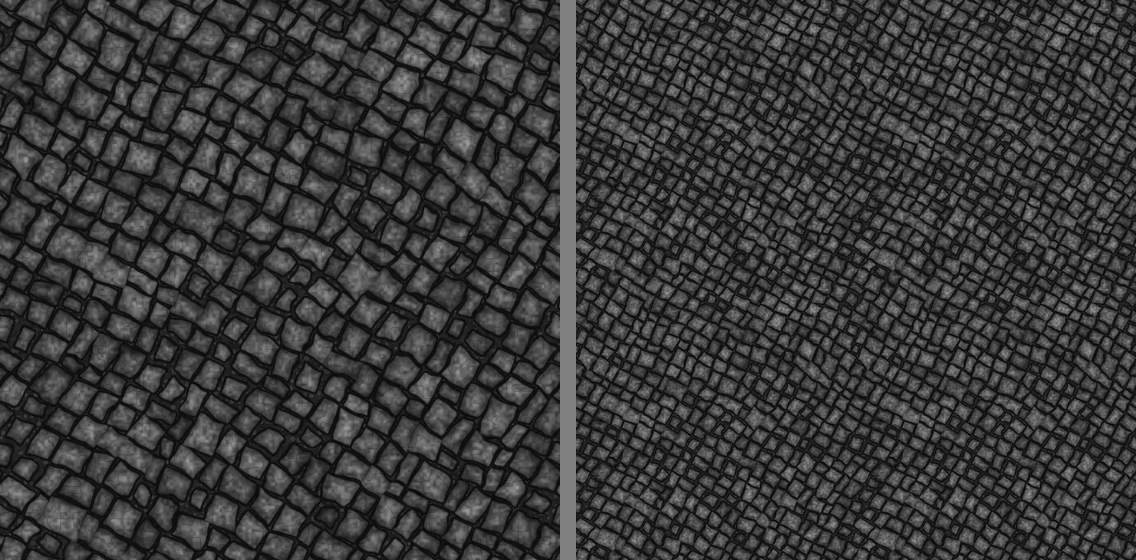
Left, the tile; right, the same tile 2 across and 2 down.
A WebGL 2 fragment shader for this texture:

```glsl
#version 300 es
precision highp float;
precision highp int;

uniform vec2 u_resolution;
out vec4 fragColor;

// Integer rotation of the paving lattice; whole numbers keep it periodic.
const int A = 18, B = 10, CELLS = A * A + B * B;

vec3 hash(ivec2 cell, int seed) {
    uvec3 v = uvec3(cell, seed) * 1664525u + 1013904223u;
    v.x += v.y * v.z; v.y += v.z * v.x; v.z += v.x * v.y;
    v ^= v >> 16u;
    v.x += v.y * v.z; v.y += v.z * v.x; v.z += v.x * v.y;
    return vec3(v >> 8u) / 16777216.0;
}

// Three channels of value noise with n periods across the canvas.
vec3 noise(vec2 uv, int n, int seed) {
    vec2 p = uv * float(n);
    ivec2 i = ivec2(floor(p)) + n;
    vec2 f = smoothstep(0.0, 1.0, fract(p));
    vec3 low = mix(hash(i % n, seed), hash((i + ivec2(1, 0)) % n, seed), f.x);
    vec3 high = mix(hash((i + ivec2(0, 1)) % n, seed), hash((i + 1) % n, seed), f.x);
    return mix(low, high, f.y);
}

vec3 latticeHash(ivec2 c, int seed) {
    ivec2 id = ivec2(A * c.x + B * c.y, A * c.y - B * c.x) + 8 * CELLS;
    return hash(id % CELLS, seed);
}

float boxDistance(vec2 p, vec2 halfSize, float radius) {
    vec2 e = abs(p) - halfSize + radius;
    return length(max(e, 0.0)) + min(max(e.x, e.y), 0.0) - radius;
}

// Offset of the wall that runs through a lattice vertex.
float wall(ivec2 vertex) {
    return (latticeHash(vertex, 1).x - 0.5) * 0.5;
}

// Staggered rectangle owned by a cell: walls alternate in direction by parity.
float stoneDistance(vec2 q, ivec2 c, vec3 trait) {
    float w00 = wall(c), w10 = wall(c + ivec2(1, 0));
    float w11 = wall(c + 1), w01 = wall(c + ivec2(0, 1));
    bool even = ((c.x + c.y) & 1) == 0;
    vec2 lo = vec2(c) + (even ? vec2(w00, w10) : vec2(w01, w00));
    vec2 hi = vec2(c) + 1.0 + (even ? vec2(w11, w01) : vec2(w10, w11));
    vec2 halfSize = 0.5 * (hi - lo) - 0.055;
    if (trait.x < 0.09) halfSize *= 0.72;
    if (trait.x > 0.94) halfSize.x += 0.17;

    vec2 p = q - 0.5 * (lo + hi);
    float turn = (trait.y - 0.5) * 0.28;
    p = mat2(cos(turn), sin(turn), -sin(turn), cos(turn)) * p;
    p.x *= 1.0 + (trait.z - 0.5) * 0.5 * p.y;
    p.y *= 1.0 + (fract(trait.z * 7.0) - 0.5) * 0.5 * p.x;
    return boxDistance(p, halfSize, 0.09);
}

// Signed distance to small round stones, in units of their own grid.
float pebbleDistance(vec2 uv, int n) {
    vec2 p = uv * float(n);
    ivec2 base = ivec2(floor(p));
    float d = 1.0;
    for (int y = -1; y <= 1; y++)
    for (int x = -1; x <= 1; x++) {
        ivec2 c = base + ivec2(x, y);
        vec3 h = hash((c + n) % n, 7);
        vec2 center = vec2(c) + 0.2 + 0.6 * h.xy;
        d = min(d, length(p - center) - mix(0.15, 0.45, h.z));
    }
    return d;
}

void main() {
    vec2 uv = gl_FragCoord.xy / u_resolution;

    // Broad drift of the rows plus rough stone outlines.
    vec2 bent = uv + (noise(uv, 5, 2).xy - 0.5) * 0.028;
    vec2 q = vec2(float(A) * bent.x - float(B) * bent.y,
                  float(B) * bent.x + float(A) * bent.y);
    q += (noise(uv, 52, 3).xy - 0.5) * 0.16;

    // Nearest stone and its random traits.
    ivec2 base = ivec2(floor(q));
    float d = 9.0;
    vec3 trait = vec3(0.0);
    for (int y = -1; y <= 1; y++)
    for (int x = -1; x <= 1; x++) {
        ivec2 c = base + ivec2(x, y);
        vec3 h = latticeHash(c, 4);
        float s = stoneDistance(q, c, h);
        if (s < d) { d = s; trait = h; }
    }

    // Mottled stone faces, lighter towards the middle.
    vec3 fine = noise(uv, 170, 5);
    float grain = 0.65 * fine.x + 0.35 * noise(uv, 105, 6).y;
    float veins = smoothstep(0.0, 0.14, abs(noise(uv, 88, 8).z - 0.5));
    float patches = noise(uv, 24, 9).x;
    float face = mix(0.24, 0.40, smoothstep(0.02, 0.38, -d));
    face += (fract(trait.y * 5.0) - 0.5) * 0.09 + (patches - 0.5) * 0.12;
    face *= (0.62 + 0.72 * grain) * mix(0.84, 1.04, veins);

    // Joint filling with pebbles ringed in shadow.
    float pebble = max(pebbleDistance(uv, 76) / 3.7, 0.035 - d);
    float joint = mix(0.055, 0.13, smoothstep(0.02, 0.10, d));
    joint *= smoothstep(-0.03, 0.02, abs(pebble));
    joint = mix(joint, 0.21, smoothstep(0.0, 0.05, -pebble));
    joint *= 0.75 + 0.5 * fine.y;

    float gray = mix(joint, face, smoothstep(-0.015, 0.07, -d));
    fragColor = vec4(vec3(gray), 1.0);
}
```
